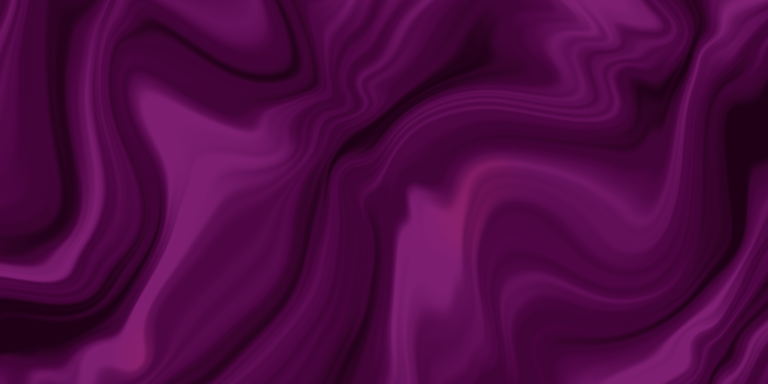
A Shadertoy shader for this background:

```glsl
// Dark magenta liquid silk: diagonal folds bent into loops and hooks.
// Gradient noise warps the plane in octaves; folds, broad shading and fine
// streaks all follow the warped coordinate and index one purple ramp.

vec2 gradientAt(vec2 cell) {
    float angle = 6.2832 * fract(sin(dot(cell, vec2(127.1, 311.7))) * 43758.55);
    return vec2(cos(angle), sin(angle));
}

float gradientNoise(vec2 p) {
    vec2 i = floor(p), f = p - i;
    vec2 u = f * f * f * (f * (f * 6.0 - 15.0) + 10.0);
    vec2 e = vec2(1.0, 0.0);
    float low = mix(dot(gradientAt(i), f),
                    dot(gradientAt(i + e.xy), f - e.xy), u.x);
    float high = mix(dot(gradientAt(i + e.yx), f - e.yx),
                     dot(gradientAt(i + e.xx), f - e.xx), u.x);
    return mix(low, high, u.y);
}

// Each octave pushes the plane sideways along a smooth random field.
vec2 warp(vec2 p) {
    float reach = 0.44, scale = 1.4;
    for (int k = 0; k < 3; k++) {
        vec2 offset = vec2(7.3, 2.9) * float(k + 1);
        p += reach * vec2(gradientNoise(p * scale + offset),
                          gradientNoise(p * scale - offset.yx + 31.0));
        reach *= 0.48;
        scale *= 1.75;
    }
    return p;
}

// Tone is in standard deviations around the middle purple.
vec3 silkRamp(float tone) {
    vec3 c = mix(vec3(0.12, 0.00, 0.09), vec3(0.20, 0.01, 0.16),
                 smoothstep(-2.1, -1.2, tone));
    c = mix(c, vec3(0.26, 0.01, 0.22), smoothstep(-1.5, -0.7, tone));
    c = mix(c, vec3(0.31, 0.02, 0.27), smoothstep(-0.5, 0.2, tone));
    c = mix(c, vec3(0.37, 0.05, 0.33), smoothstep(0.1, 0.8, tone));
    return mix(c, vec3(0.49, 0.115, 0.44), smoothstep(0.6, 1.8, tone));
}

void mainImage(out vec4 fragColor, in vec2 fragCoord) {
    vec2 p = fragCoord / iResolution.y;
    vec2 q = warp(p);

    // Coordinates across and along the folds, which rise to the right.
    float across = dot(q, vec2(0.75, -0.66));
    float along = dot(q, vec2(0.66, 0.75));

    // Skewed waves: a slow rise to the sheen, a quicker drop into the crease,
    // with a fainter second ridge riding on each one.
    float phase = 17.0 * across + 3.0 * gradientNoise(vec2(across * 2.0, along * 1.3) + 4.7);
    float fold = sin(phase + 0.6 * sin(phase)) + 0.35 * sin(2.0 * phase + 1.0);
    float shade = gradientNoise(vec2(across * 3.6, along * 1.2) + 12.4);

    // Fine streaks fade out where they would be narrower than a pixel.
    float fine = across * 23.0;
    float streak = gradientNoise(vec2(fine, along * 1.4))
                 + 0.4 * gradientNoise(vec2(fine * 2.1, along * 2.0 + 9.0));
    streak *= 1.0 - smoothstep(0.25, 0.8, fwidth(fine));

    float tone = 0.9 * fold + 2.4 * shade + 1.3 * streak - 0.12;
    vec3 color = silkRamp(tone);

    // Rare warm blush on the lit cloth.
    float blush = smoothstep(0.3, 0.6, gradientNoise(p * 2.3 + 17.6));
    color += vec3(0.06, 0.01, -0.02) * blush * smoothstep(0.2, 1.5, tone);

    fragColor = vec4(color, 1.0);
}
```
